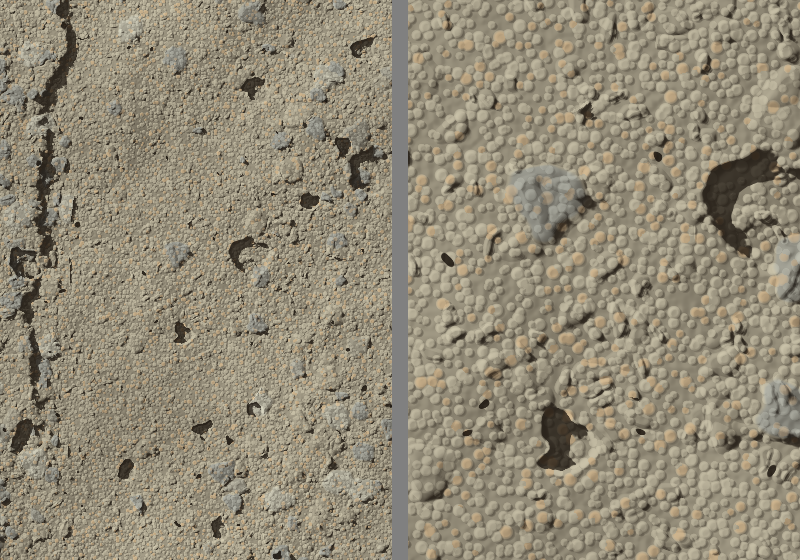
Left, the full canvas; right, a detail of the centre.
Give the GLSL for this texture, as a WebGL 2 fragment shader.

```glsl
#version 300 es
precision highp float;

uniform vec2 u_resolution;
out vec4 fragColor;

// Integer hash: three random values per lattice cell
vec3 hash3(vec2 cell, float seed) {
    uvec3 v = uvec3(ivec3(vec3(cell, seed)) + 4096) * 1664525u + 1013904223u;
    v.x += v.y * v.z;
    v.y += v.z * v.x;
    v.z += v.x * v.y;
    v ^= v >> 16u;
    v.x += v.y * v.z;
    v.y += v.z * v.x;
    v.z += v.x * v.y;
    return vec3(v >> 8u) / 16777216.0;
}

float noise(vec2 p) {
    vec2 i = floor(p), f = fract(p);
    f = f * f * (3.0 - 2.0 * f);
    float low = mix(hash3(i, 0.0).x, hash3(i + vec2(1, 0), 0.0).x, f.x);
    float high = mix(hash3(i + vec2(0, 1), 0.0).x, hash3(i + vec2(1, 1), 0.0).x, f.x);
    return mix(low, high, f.y);
}

// Scattered flat-topped domes: x = height 0..1, y = random id
vec2 pebbles(vec2 p, float seed, float density, float minRadius, float maxRadius) {
    vec2 cell = floor(p), best = vec2(0.0);
    for (int j = -1; j <= 1; j++) {
        for (int i = -1; i <= 1; i++) {
            vec2 c = cell + vec2(i, j);
            vec3 r = hash3(c, seed);
            if (r.z > density) continue;
            vec2 d = p - c - 0.1 - 0.8 * r.xy;
            float id = fract(r.z * 37.0 + r.x * 11.0);
            float radius = mix(minRadius, maxRadius, id * id);
            float dome = min(1.0, 1.5 * (1.0 - dot(d, d) / (radius * radius)));
            if (dome > best.x) best = vec2(dome, id);
        }
    }
    return best;
}

vec2 warp(vec2 p) {
    vec2 coarse = vec2(noise(p * 45.0), noise(p * 45.0 + 71.0)) - 0.5;
    vec2 fine = vec2(noise(p * 120.0 + 13.0), noise(p * 120.0 + 37.0)) - 0.5;
    return p + 0.016 * coarse + 0.006 * fine;
}

// Stones crowd the left edge and the right half
float stoniness(vec2 p) {
    float left = 1.0 - smoothstep(0.05, 0.15, p.x);
    float right = smoothstep(0.25, 0.62, p.x);
    return clamp(0.08 + 0.5 * left + 0.35 * right + 0.3 * (noise(p * 6.0) - 0.5), 0.04, 0.75);
}

vec2 stones(vec2 w, vec2 p) {
    return pebbles(w * 27.0, 1.0, stoniness(p), 0.28, 0.75);
}

float height(vec2 p) {
    vec2 w = warp(p);
    float stone = stones(w, p).x;
    float h = 0.045 * noise(p * 5.0) + 0.013 * noise(p * 18.0 + 5.0);
    h += 0.009 * stone;
    h += 0.0045 * pebbles(w * 66.0, 2.0, 0.2 + 0.6 * stoniness(p), 0.3, 0.7).x;
    h += 0.0019 * (1.0 - 0.6 * stone) * pebbles(p * 165.0, 3.0, 0.85, 0.4, 0.75).x;
    h += 0.0012 * noise(p * 270.0);

    // Raised plate on the left and broken-out hollows
    float edge = 0.065 + 0.25 * (p.y - 0.5) * (p.y - 0.5) + 0.03 * (noise(vec2(p.y * 11.0, 3.0)) - 0.5);
    float plate = 1.0 - smoothstep(edge - 0.012, edge + 0.008, w.x);
    h += 0.036 * plate * smoothstep(0.1, 0.5, p.y) * (0.55 + 0.45 * noise(vec2(p.y * 7.0, 9.0)));
    h -= 0.022 * smoothstep(0.0, 0.7, pebbles(w * 7.0 + 2.0, 4.0, 0.22, 0.12, 0.34).x);
    return h;
}

void main() {
    vec2 p = gl_FragCoord.xy / u_resolution.y;
    vec2 toLight = normalize(vec2(-0.8, 0.6));
    float h = height(p);

    // Slope towards the light, with a short shadow march
    float slope = (h - height(p + toLight * 0.0016)) / 0.0016;
    float blocked = 0.0, reach = 0.002;
    for (int i = 0; i < 10; i++) {
        blocked = max(blocked, height(p + toLight * reach) - h - 0.85 * reach);
        reach *= 1.4;
    }
    float shadow = smoothstep(0.0, 0.0035, blocked);

    vec2 w = warp(p);
    vec2 stone = stones(w, p);
    vec2 grain = pebbles(p * 165.0, 3.0, 0.85, 0.4, 0.75);
    float stoneMask = smoothstep(0.1, 0.5, stone.x);

    // Brightness from relief, grains and broad stains
    float relief = slope / (1.0 + abs(slope));
    float tone = 0.79 + relief * (relief > 0.0 ? 0.23 : 0.42);
    tone += 0.13 * (grain.y - 0.4) * grain.x + 0.14 * (noise(p * 4.0 + 20.0) - 0.5);
    tone -= 0.09 * (1.0 - smoothstep(0.0, 0.4, grain.x));
    tone *= 1.0 - 0.72 * shadow;

    // Small open pores
    float pore = pebbles(w * 24.0, 5.0, 0.13, 0.06, 0.17).x;
    tone *= 1.0 - 0.85 * smoothstep(0.0, 0.6, pore);

    vec3 color = mix(vec3(0.10, 0.075, 0.05), vec3(0.76, 0.73, 0.635), clamp(tone, 0.0, 1.15));

    // Blue-grey and pale stones, rusty grains
    float greyStone = stoneMask * smoothstep(0.35, 0.6, fract(stone.y * 7.0));
    color = mix(color, color * vec3(0.88, 0.93, 1.02), 0.8 * greyStone);
    color *= 1.0 + vec3(0.16, 0.14, 0.1) * stoneMask * step(0.94, stone.y);
    color *= mix(vec3(1.0), vec3(1.05, 0.96, 0.87), step(0.8, fract(grain.y * 13.0)) * grain.x);
    fragColor = vec4(color, 1.0);
}
```
